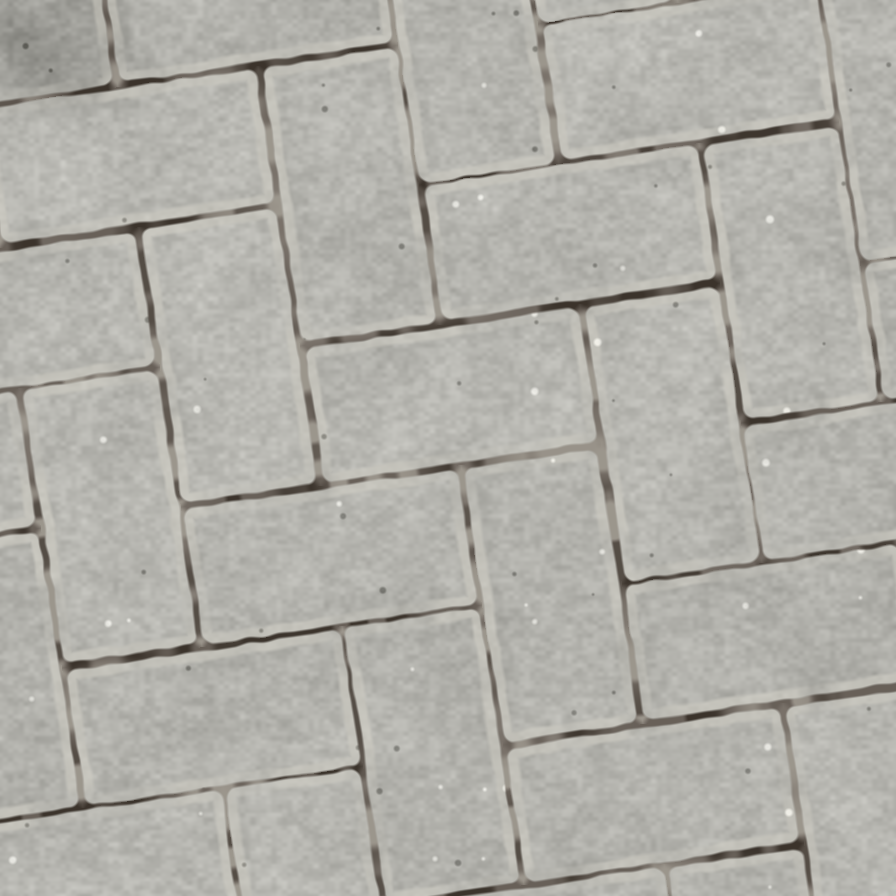
A WebGL 2 fragment shader for this texture:

```glsl
#version 300 es
precision highp float;

uniform vec2 u_resolution;
out vec4 fragColor;

const float UNIT = 0.158;                 // short side of a paver
const float TILT = 0.149;                 // rotation of the bond, radians
const vec2 ANCHOR = vec2(0.202, 0.434);   // corner of one paver

const vec3 STONE = vec3(0.708, 0.706, 0.684);
const vec3 RIM = vec3(0.785, 0.778, 0.745);
const vec3 DUST = vec3(0.66, 0.64, 0.60);
const vec3 SOIL = vec3(0.45, 0.42, 0.39);
const vec3 SHADOW = vec3(0.23, 0.20, 0.17);

float hash(vec2 p) {
    vec3 h = fract(p.xyx * vec3(0.1031, 0.1030, 0.0973));
    h += dot(h, h.yzx + 33.33);
    return fract((h.x + h.y) * h.z);
}

float noise(vec2 p) {
    vec2 i = floor(p), f = fract(p);
    f = f * f * (3.0 - 2.0 * f);
    return mix(mix(hash(i), hash(i + vec2(1, 0)), f.x),
               mix(hash(i + vec2(0, 1)), hash(i + vec2(1, 1)), f.x), f.y);
}

float roundBox(vec2 p, vec2 halfSize, float radius) {
    vec2 d = abs(p) - halfSize + radius;
    return length(max(d, 0.0)) + min(max(d.x, d.y), 0.0) - radius;
}

// Herringbone bond: centre in xy, half size in zw
vec4 herringbone(vec2 q) {
    vec2 cell = floor(q);
    float k = mod(cell.x - cell.y - 1.0, 4.0);
    if (k < 1.5) return vec4(cell + vec2(k < 0.5 ? 1.0 : 0.0, 0.5), 1.0, 0.5);
    return vec4(cell + vec2(0.5, k < 2.5 ? 0.0 : 1.0), 0.5, 1.0);
}

// Sparse round grains; only some grid cells hold one
float grains(vec2 p, float density, float size, float blur) {
    vec2 cell = floor(p);
    vec2 spot = 0.3 + 0.4 * vec2(hash(cell + 5.3), hash(cell + 9.1));
    float radius = size * (0.5 + hash(cell + 2.7));
    float present = step(1.0 - density, hash(cell + 14.0));
    return present * (1.0 - smoothstep(radius - blur, radius + blur, length(fract(p) - spot)));
}

// Fine concrete surface, centred on zero
float grit(vec2 p) {
    return 0.065 * (noise(p * vec2(85.0, 120.0)) - 0.5)
         + 0.060 * (noise(p * vec2(170.0, 210.0) + 40.0) - 0.5)
         + 0.035 * (noise(p * 22.0 + 7.0) - 0.5);
}

// From dusty filling through soil to open shadow
vec3 jointColor(float depth) {
    vec3 filled = mix(DUST, SOIL, clamp(depth * 2.0, 0.0, 1.0));
    return mix(filled, SHADOW, clamp(depth * 2.0 - 1.0, 0.0, 1.0));
}

void main() {
    vec2 p = gl_FragCoord.xy / u_resolution.y;
    float pixel = 1.0 / (u_resolution.y * UNIT);

    // Tilted paving coordinates with slightly ragged edges
    vec2 axis = vec2(cos(TILT), sin(TILT));
    vec2 r = p - ANCHOR;
    vec2 q = vec2(dot(r, axis), dot(r, vec2(-axis.y, axis.x))) / UNIT;
    vec4 paver = herringbone(q);
    vec2 ragged = vec2(noise(q * 9.0), noise(q * 9.0 + 31.0)) - 0.5;
    vec2 jitter = vec2(hash(paver.xy + 50.5), hash(paver.xy + 80.5)) - 0.5;
    vec2 local = q - paver.xy + 0.018 * ragged + 0.022 * jitter;

    float gap = 0.013 + 0.014 * noise(q * 2.3 + 11.0);
    float d = roundBox(local, paver.zw - gap, 0.07);
    vec2 toEdge = abs(q - paver.xy) - paver.zw;
    float level = smoothstep(-0.04, 0.04, toEdge.y - toEdge.x);

    // Paver face: tone per stone, grit, faint blotches
    vec3 color = STONE + 0.03 * (hash(paver.xy + 20.5) - 0.5) + grit(p);
    color += 0.035 * (noise(q * 1.6 + 60.0) - 0.5);
    color -= 0.022 * smoothstep(-0.17, -0.09, d) * noise(q * 5.0 + 3.0);

    // Worn pale chamfer
    float chamfer = smoothstep(-0.085, -0.05, d) * (1.0 - smoothstep(-0.012, 0.012, d));
    float wear = 0.35 + 0.65 * smoothstep(0.2, 0.7, noise(q * 4.0 + 17.0));
    color = mix(color, RIM + 0.5 * grit(p + 3.0), 0.8 * chamfer * wear);

    // Grains and pits, then the stained corner
    color += 0.20 * grains(p * 38.0, 0.03, 0.11, 0.08);
    color -= 0.22 * grains(p * 46.0 + 13.0, 0.02, 0.11, 0.08);
    float stain = 1.0 - smoothstep(0.02, 0.13, length(p - vec2(0.045, 0.965)));
    color -= 0.13 * stain * (0.5 + 0.5 * noise(p * 30.0));

    // Joints: level ones run open and dark, upright ones are broken up
    float broken = smoothstep(0.3, 0.75, noise(q * 8.0 + 23.0));
    float run = smoothstep(0.28, 0.6, noise(q * 1.5 + 71.0));
    float depth = mix(0.12 + 0.65 * broken * (0.5 + 0.5 * run),
                      0.15 + 0.45 * run + 0.45 * broken, level);
    float soft = max(pixel, 0.012);
    color = mix(color, jointColor(depth), smoothstep(-soft, soft, d));

    fragColor = vec4(clamp(color, 0.0, 1.0), 1.0);
}
```
